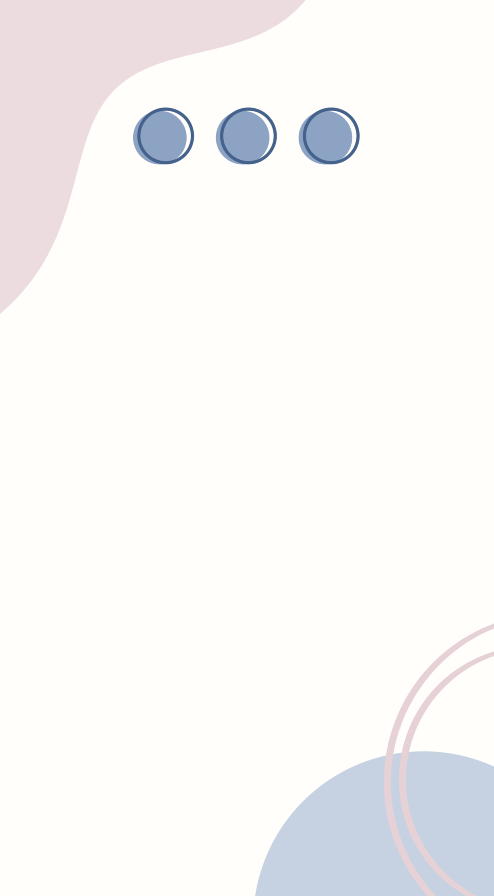
Reproduce this background procedurally as a WebGL 2 fragment shader.

```glsl
#version 300 es
precision highp float;
// Pastel stationery background: a wavy corner blob, three offset dots,
// a large low disc and two brush-like arcs on warm cream paper.
// Distances to circles and Bezier edges are layered with antialiased blends.

uniform vec2 u_resolution;
out vec4 fragColor;

const vec3 CREAM = vec3(1.0, 0.998, 0.98);
const vec3 BLUSH = vec3(0.925, 0.862, 0.875);
const vec3 ROSE  = vec3(0.902, 0.820, 0.840);
const vec3 MIST  = vec3(0.778, 0.824, 0.882);
const vec3 BLUE  = vec3(0.553, 0.640, 0.768);
const vec3 NAVY  = vec3(0.270, 0.384, 0.550);

// Coverage of a shape whose signed distance is d, softened over one pixel.
float coverage(float d, float pixel) {
    return 1.0 - smoothstep(-0.6 * pixel, 0.6 * pixel, d);
}

float disc(vec2 p, vec2 center, float radius) {
    return length(p - center) - radius;
}

float ring(vec2 p, vec2 center, float radius, float halfWidth) {
    return abs(disc(p, center, radius)) - halfWidth;
}

// Ring that is thickest on its left side and thins toward top and bottom.
float brushRing(vec2 p, vec2 center, float radius) {
    float leftward = clamp((center.x - p.x) / radius, 0.0, 1.0);
    float halfWidth = mix(0.24, 0.39, smoothstep(0.2, 1.0, leftward));
    return ring(p, center, radius, halfWidth);
}

vec2 bezier(vec2 a, vec2 b, vec2 c, vec2 d, float t) {
    float s = 1.0 - t;
    return s * s * s * a + 3.0 * s * s * t * b + 3.0 * s * t * t * c + t * t * t * d;
}

// Horizontal offset from a curve that descends steadily, found by bisection.
float curveOffset(vec2 p, vec2 a, vec2 b, vec2 c, vec2 d) {
    float t = 0.5;
    float stride = 0.25;
    for (int i = 0; i < 18; i++) {
        t += bezier(a, b, c, d, t).y < p.y ? stride : -stride;
        stride *= 0.5;
    }
    vec2 edge = bezier(a, b, c, d, t);
    return p.x - edge.x + max(p.y - edge.y, 0.0);
}

// Corner blob: two Bezier pieces that share a smooth joint.
float cornerBlob(vec2 p) {
    vec2 joint = vec2(11.98, 10.94);
    float upper = curveOffset(p, vec2(34.11, 0.0), vec2(27.99, 7.42), vec2(17.19, 4.30), joint);
    float lower = curveOffset(p, joint, vec2(7.42, 16.80), vec2(9.38, 27.08), vec2(0.0, 35.03));
    float offset = p.y < joint.y ? upper : lower;
    float slope = length(vec2(dFdx(offset), dFdy(offset))) * u_resolution.y / 100.0;
    return offset / max(slope, 1.0);
}

vec3 paint(vec3 base, vec3 tint, float d, float pixel) {
    return mix(base, tint, coverage(d, pixel));
}

void main() {
    // One unit is a hundredth of the canvas height; y runs down from the top.
    float pixel = 100.0 / u_resolution.y;
    vec2 p = gl_FragCoord.xy * pixel;
    p.y = 100.0 - p.y;

    vec3 color = paint(CREAM, BLUSH, cornerBlob(p), pixel);

    // Row of filled dots with shifted outlines
    for (int i = 0; i < 3; i++) {
        vec2 q = p - vec2(9.24 * float(i), 0.0);
        color = paint(color, BLUE, disc(q, vec2(17.84, 15.36), 2.99), pixel);
        color = paint(color, NAVY, ring(q, vec2(18.49, 15.17), 2.99, 0.18), pixel);
    }

    // Lower disc, then the two arcs over it
    color = paint(color, MIST, disc(p, vec2(47.27, 102.86), 19.01), pixel);
    color = paint(color, ROSE, brushRing(p, vec2(61.95, 87.30), 18.72), pixel);
    color = paint(color, ROSE, brushRing(p, vec2(59.70, 87.02), 14.78), pixel);

    fragColor = vec4(color, 1.0);
}
```
